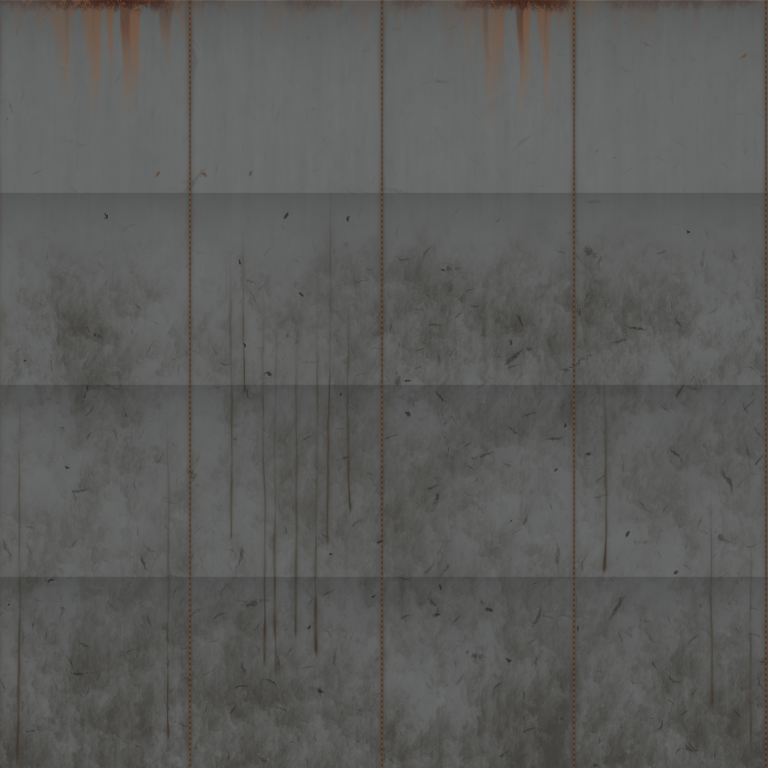
Reproduce this texture procedurally as a three.js fragment shader.

```glsl
// Weathered steel wall: a 4 x 4 grid of panels with riveted vertical seams and
// shaded horizontal laps. Layered sines make the grime, cellular marks make the
// scuffs and chips, and loops or 1D noise make the drips and the rust at the top.
#define PANELS 4.0
#define RIVETS 144.0
#define SEAM_SHIFT 0.0025
#define SEAM_WIDTH 0.0014
#define LAP_SHADE 0.17
#define GRIME 0.85
#define RUST_LENGTH 0.3
#define DRIPS 13
#define DRIP_WIDTH 0.0015
#define SCUFF_SCALE 13.0
#define NICK_SCALE 34.0
#define CHIP_SCALE 19.0

varying vec2 vUv;

const vec3 STEEL = vec3(0.408, 0.416, 0.414);
const vec3 SOIL = vec3(0.235, 0.226, 0.208);
const vec3 DRIP = vec3(0.25, 0.22, 0.185);
const vec3 SOOT = vec3(0.14, 0.13, 0.125);
const vec3 RUST = vec3(0.52, 0.35, 0.24);
const vec3 CRUST = vec3(0.25, 0.13, 0.1);

float sq(float x) { return x * x; }
float hash(float n) { return fract(sin(n * 127.1 + 3.7) * 4375.85); }
vec2 hash2(vec2 p) {
  return fract(sin(vec2(dot(p, vec2(127.1, 311.7)), dot(p, vec2(269.5, 183.3)))) * 4375.85);
}

// Smooth 1D noise, 0 to 1
float ripple(float x) {
  float i = floor(x);
  return mix(hash(i), hash(i + 1.0), smoothstep(0.0, 1.0, x - i));
}

// Rotated, self-warping sines, about -1 to 1
float mottle(vec2 p) {
  float sum = 0.0, amp = 0.55;
  for (int i = 0; i < 8; i++) {
    p = mat2(0.8, 0.6, -0.6, 0.8) * p * 1.72 + vec2(1.7, 9.2);
    sum += amp * sin(p.x + 1.4 * sin(p.y * 0.9 + sum * 2.0)) * cos(p.y + 1.1 * sin(p.x * 0.7));
    amp *= 0.77;
  }
  return sum;
}

// Scattered curved marks, one candidate in each cell
float marks(vec2 p, vec2 size, float density) {
  vec2 cell = floor(p);
  float ink = 0.0;
  for (int j = -1; j <= 1; j++) {
    for (int i = -1; i <= 1; i++) {
      vec2 id = cell + vec2(float(i), float(j));
      vec2 h = hash2(id), k = hash2(id + 71.3);
      vec2 q = p - id - h;
      float a = k.x * 3.1416;
      q = mat2(cos(a), -sin(a), sin(a), cos(a)) * q;
      q.y += (h.x - 0.5) * 2.0 * q.x * q.x;
      float d = length(q / (size * (0.4 + 0.8 * h.y)));
      ink = max(ink, step(k.y, density) * (1.0 - smoothstep(0.3, 1.0, d)));
    }
  }
  return ink;
}

// Long thin runs, most of them in the second column
float drips(vec2 p) {
  float ink = 0.0;
  for (int i = 0; i < DRIPS; i++) {
    float n = float(i);
    float inner = step(n, 7.5);
    float x = mix(hash(n + 40.0), 0.3 + 0.18 * fract(n * 0.618), inner);
    float top = mix(0.3 + 0.3 * hash(n + 9.0), 0.58 + 0.3 * hash(n + 5.0), inner);
    float t = (top - p.y) / (0.2 + 0.34 * hash(n + 21.0));
    x += 0.004 * (ripple(p.y * 9.0 + n * 13.0) - 0.5) + 0.0012 * ripple(p.y * 45.0 + n);
    float w = DRIP_WIDTH * (0.6 + 0.9 * ripple(p.y * 30.0 + n * 17.0));
    float line = exp(-sq((p.x - x) / w)) + 0.25 * exp(-sq((p.x - x) / (w * 4.0)));
    float run = smoothstep(0.0, 0.35, t) * (1.0 - smoothstep(0.97, 1.0, t));
    float patchy = 0.45 + 0.75 * ripple(p.y * 38.0 + n * 31.0);
    ink = max(ink, line * run * patchy * (0.32 + 0.5 * t * t * t));
  }
  return min(ink, 1.0);
}

void main() {
  vec2 p = vUv;
  float broad = mottle(p * 6.0);
  float fine = mottle(p * vec2(44.0, 30.0) + broad);
  float brushed = mottle(p * vec2(40.0, 3.0) + 4.0);
  float fibre = mottle(p * vec2(110.0, 36.0) + 7.0);

  // Steel and grime, heavier downward and in a band across the middle
  float side = smoothstep(0.08, 0.24, abs(p.x - 0.32));
  float bias = 0.1 + 0.32 * (1.0 - smoothstep(0.58, 0.78, p.y));
  bias += 0.18 * side * exp(-sq((p.y - 0.57) / 0.075)) + 0.24 * (1.0 - smoothstep(0.0, 0.24, p.y));
  float grain = 0.68 * broad + 0.5 * fine + 0.25 * brushed + 0.3 * fibre;
  float dirt = smoothstep(0.0, 1.2, bias + (0.1 + 0.5 * bias) * grain);
  vec3 color = STEEL + 0.01 * brushed + 0.007 * fine + 0.007 * fibre;
  color = mix(color, SOIL, dirt * GRIME);

  // Scuffs, nicks, drips and chips
  float scuff = marks(p * SCUFF_SCALE + 0.1 * broad, vec2(0.32, 0.05), 0.45);
  scuff *= smoothstep(-0.5, 0.4, fine);
  color = mix(color, SOIL * 0.8, scuff * (0.12 + 0.8 * dirt));
  float nick = marks(p * NICK_SCALE + 0.2 * broad, vec2(0.42, 0.07), 0.4);
  color = mix(color, SOIL * 0.8, nick * (0.05 + 0.65 * dirt));
  color = mix(color, DRIP, drips(p));
  float chip = marks(p * CHIP_SCALE + 0.04 * fine, vec2(0.12, 0.055), 0.13);
  vec3 chipColor = mix(SOOT, RUST * 0.8, smoothstep(0.72, 0.8, p.y));
  color = mix(color, chipColor, chip * 0.65);

  // Rust running from the top edge, gathered in two clusters
  float cluster = max(exp(-sq((p.x - 0.15) / 0.075)), exp(-sq((p.x - 0.685) / 0.06)));
  float x = p.x + 0.001 * sin(p.y * 60.0);
  float strand = 0.45 * ripple(x * 46.0) + 0.55 * ripple(x * 118.0 + 8.0);
  float reach = smoothstep(0.25, 0.95, strand) * (0.22 + 0.78 * cluster);
  float fall = (1.0 - p.y) / (0.008 + RUST_LENGTH * reach);
  float rust = (1.0 - smoothstep(0.1, 1.0, fall)) * (0.16 + 0.64 * cluster);
  rust *= 0.85 + 0.2 * fibre;
  float core = smoothstep(0.55, 0.9, ripple(x * 90.0 + 3.0)) * (1.0 - smoothstep(0.0, 0.7, fall));
  color = mix(color, mix(RUST, CRUST, 0.65 * core), clamp(rust, 0.0, 1.0));
  float edge = smoothstep(0.984, 0.998, p.y + 0.006 * fine + 0.004 * fibre);
  float crust = edge * (0.25 + 0.7 * cluster) * smoothstep(0.15, 0.6, ripple(p.x * 26.0) + 0.4 * cluster);
  color = mix(color, mix(CRUST, RUST * 0.85, smoothstep(0.2, 0.8, fine)), crust * 0.85);

  // Shadow below each horizontal lap
  float below = 1.0 - fract(p.y * PANELS);
  color *= 1.0 - LAP_SHADE * smoothstep(0.0, 0.009, below) * exp(-below * 5.0);

  // Vertical seams: stained halo, dark joint, rust rivets
  float seam = abs(fract((p.x + SEAM_SHIFT) * PANELS + 0.5) - 0.5) / PANELS;
  float stain = 0.3 + 0.7 * ripple(p.y * 24.0);
  color = mix(color, DRIP * 1.08, 0.45 * exp(-sq(seam / 0.0045)) * stain);
  color = mix(color, SOOT * 1.3, 0.6 * exp(-sq(seam / SEAM_WIDTH)));
  float rivet = smoothstep(0.1, 0.8, 0.5 + 0.5 * cos(p.y * RIVETS * 6.28318));
  color = mix(color, RUST * 0.87, (0.5 + 0.4 * stain) * rivet * exp(-sq(seam / SEAM_WIDTH)));

  gl_FragColor = vec4(color, 1.0);
}
```
